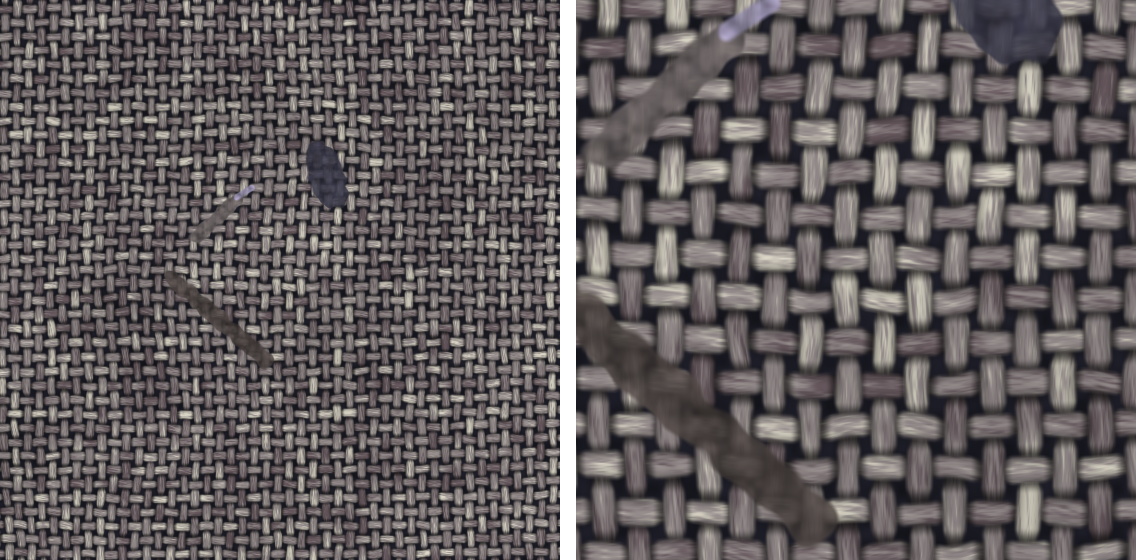
Left, the full canvas; right, a detail of the centre.
Give the GLSL for this texture, as a three.js fragment shader.

```glsl
// Coarse plain-weave cloth in mottled grey and mauve yarn, with a few worn smears.
#define WARPS 47.0
#define WEFTS 40.0
#define WARP_HALF 0.33
#define WEFT_HALF 0.285
#define SOFTNESS 0.075
#define WANDER 0.16
#define GAP vec3(0.095, 0.095, 0.130)
#define MAUVE vec3(0.350, 0.300, 0.320)
#define GREY vec3(0.520, 0.490, 0.490)
#define PALE vec3(0.750, 0.735, 0.680)

varying vec2 vUv;

const float PI = 3.14159;

float hash(vec2 p) {
  vec3 q = fract(p.xyx * 0.1031);
  q += dot(q, q.yzx + 33.33);
  return fract((q.x + q.y) * q.z);
}

float noise(vec2 p) {
  vec2 i = floor(p);
  vec2 f = fract(p);
  f = f * f * (3.0 - 2.0 * f);
  return mix(mix(hash(i), hash(i + vec2(1.0, 0.0)), f.x),
             mix(hash(i + vec2(0.0, 1.0)), hash(i + 1.0), f.x), f.y);
}

// Yarn colour in rgb, coverage in a; height runs from -1 (under) to 1 (over).
vec4 yarn(float across, float along, float id, float height, float halfWidth) {
  float row = id * 5.0;
  float d = across - (noise(vec2(along * 0.8, row)) - 0.5) * WANDER;
  float width = halfWidth * (0.84 + 0.32 * noise(vec2(along * 1.1, row + 41.0)));
  width *= mix(0.78, 1.0, smoothstep(-0.8, 0.3, height));
  float cover = 1.0 - smoothstep(width - SOFTNESS, width + SOFTNESS, abs(d));

  // Slow colour drift along the yarn, then fine twisted fibres.
  float drift = noise(vec2(along * 0.65, row + 17.0));
  float fibre = noise(vec2(along * 1.7, d * 13.0 + along * 1.2 + id * 9.0));
  float fine = noise(vec2(along * 4.0, d * 27.0 - along + id * 13.0));
  float tone = 0.22 * hash(vec2(id, 7.0)) + 0.42 * drift + 0.28 * fibre + 0.16 * fine;
  vec3 color = mix(MAUVE, GREY, smoothstep(0.22, 0.60, tone));
  color = mix(color, PALE, smoothstep(0.56, 0.88, tone));

  // Rounded sides and darkening where the yarn dives under.
  float side = min(abs(d) / width, 1.0);
  color *= 1.06 - 0.40 * side * side;
  color *= mix(0.36, 1.0, smoothstep(-0.75, 0.35, height));
  return vec4(color, cover);
}

vec3 over(vec3 base, vec4 layer) {
  return mix(base, layer.rgb, layer.a);
}

vec3 weave(vec2 uv) {
  vec2 bend = vec2(noise(uv * 4.0), noise(uv * 4.0 + 19.0)) - 0.5;
  vec2 p = uv * vec2(WARPS, WEFTS) + bend * 0.6;
  vec2 cell = floor(p);
  vec2 local = fract(p) - 0.5;
  vec2 parity = 1.0 - 2.0 * mod(cell, 2.0);

  float warpHeight = parity.x * cos(PI * (p.y - 0.5));
  float weftHeight = -parity.y * cos(PI * (p.x - 0.5));
  vec4 warp = yarn(local.x, p.y, cell.x + 3.0, warpHeight, WARP_HALF);
  vec4 weft = yarn(local.y, p.x, cell.y + 103.0, weftHeight, WEFT_HALF);
  weft.rgb *= 1.05;

  vec3 base = GAP * (0.75 + 0.5 * noise(p * 3.0));
  return parity.x * parity.y > 0.0
    ? over(over(base, weft), warp)
    : over(over(base, warp), weft);
}

// Ragged capsule that flattens and tints the cloth from a to b.
vec3 smear(vec3 cloth, vec2 uv, vec2 a, vec2 b, float radius, vec3 tint) {
  vec2 axis = b - a;
  float t = clamp(dot(uv - a, axis) / dot(axis, axis), 0.0, 1.0);
  float ragged = radius * (0.75 + 0.5 * noise(uv * 75.0));
  float d = length(uv - a - axis * t) - ragged;
  float mask = 1.0 - smoothstep(-0.002, 0.002, d);
  float mottle = 0.65 + 0.45 * noise(uv * 90.0) + 0.25 * noise(uv * 190.0);
  return mix(cloth, mix(tint * mottle, cloth, 0.15), mask);
}

void main() {
  vec3 color = weave(vUv);
  color *= 0.94 + 0.12 * noise(vUv * 5.0 + 31.0);

  // Worn spots: blue patch, brown streak, grey rub and its bright tip.
  color = smear(color, vUv, vec2(0.570, 0.715), vec2(0.596, 0.658), 0.028, vec3(0.20, 0.20, 0.26));
  color = smear(color, vUv, vec2(0.306, 0.505), vec2(0.475, 0.355), 0.014, vec3(0.28, 0.25, 0.24));
  color = smear(color, vUv, vec2(0.349, 0.577), vec2(0.423, 0.642), 0.011, vec3(0.40, 0.37, 0.37));
  color = smear(color, vUv, vec2(0.423, 0.648), vec2(0.449, 0.664), 0.005, vec3(0.60, 0.57, 0.70));

  gl_FragColor = vec4(color, 1.0);
}
```
